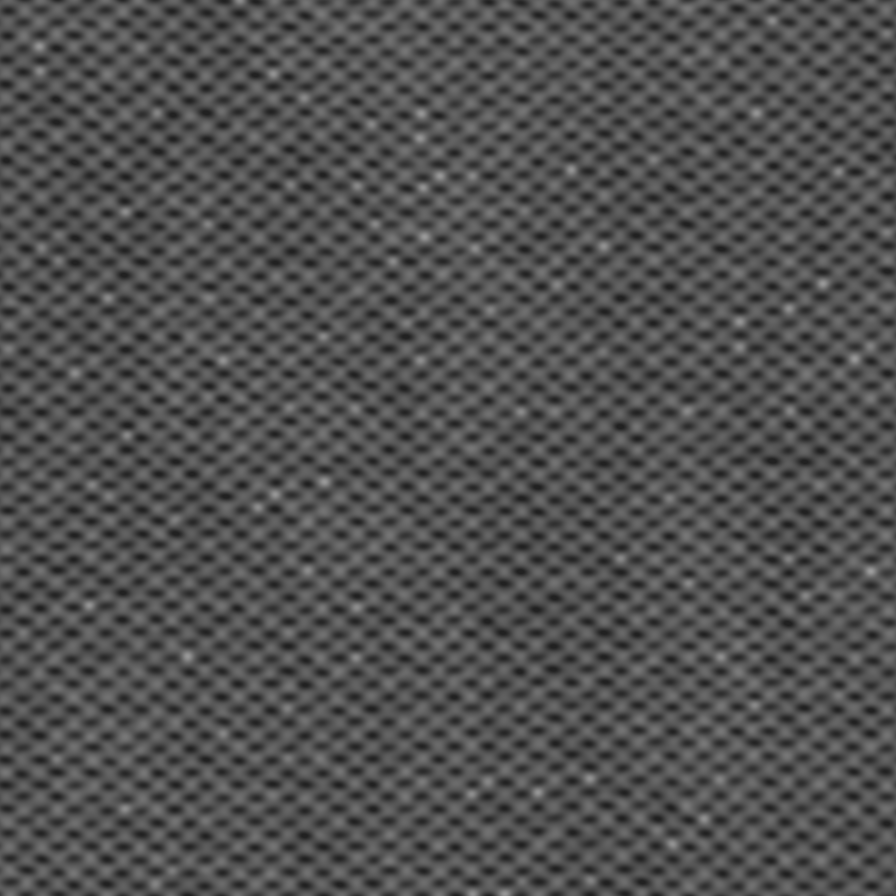
This texture is drawn by a three.js fragment shader. Its source:

```glsl
// Dark grey woven cloth: 27 by 36 repeats of staggered thread bumps and gaps.
// Each column of half a repeat is shifted by half a row from its neighbour;
// soft blobs summed over nearby cells give the weave, noise gives the wear.
varying vec2 vUv;

float hash(vec2 p) {
  vec3 q = fract(vec3(p.xyx) * 0.1031);
  q += dot(q, q.yzx + 33.33);
  return fract((q.x + q.y) * q.z);
}

float noise(vec2 p) {
  vec2 i = floor(p);
  vec2 f = fract(p);
  f = f * f * (3.0 - 2.0 * f);
  return mix(mix(hash(i), hash(i + vec2(1.0, 0.0)), f.x),
             mix(hash(i + vec2(0.0, 1.0)), hash(i + 1.0), f.x), f.y);
}

float blob(vec2 d, vec2 size) {
  d /= size;
  return exp(-dot(d, d));
}

// Shade of the threads; x counts half repeats, y counts rows
float weave(vec2 p) {
  float column = floor(p.x);
  float shade = 0.346;
  for (int i = -1; i <= 1; i++) {
    float c = column + float(i);
    float stagger = 0.5 * mod(c, 2.0);
    float row = floor(p.y - stagger);
    for (int j = -1; j <= 1; j++) {
      vec2 id = vec2(c, row + float(j)) + 40.0;
      float r1 = hash(id);
      float r2 = hash(id + 131.7);
      float r3 = hash(id + 271.3);
      vec2 d = p - vec2(c + 0.5, row + float(j) + stagger);

      // Raised thread, with a rare bright fleck
      vec2 bump = d - 0.14 * (vec2(r2, r3) - 0.5);
      shade += (0.06 + 0.07 * r1) * blob(bump, vec2(0.50, 0.25));
      shade += 0.15 * smoothstep(0.93, 1.0, r3) * blob(bump, vec2(0.34, 0.20));

      // Dark gap between threads, slightly tilted
      vec2 gap = d - vec2(0.12 * (r3 - 0.5), 0.5 + 0.10 * (r1 - 0.5));
      gap.y += 0.14 * (r2 - 0.5) * gap.x;
      shade -= (0.16 + 0.07 * r2) * blob(gap, vec2(0.50 + 0.12 * r1, 0.20));
    }
  }
  return shade;
}

void main() {
  // Gentle drift of the threads
  vec2 drift = vec2(noise(vUv * 7.0), noise(vUv * 6.0 + 19.0)) - 0.5;
  float shade = weave(vUv * vec2(54.0, 36.0) + 0.35 * drift);

  // Broad mottling, vertical streaks and fine fibres
  shade += 0.030 * (noise(vUv * vec2(9.0, 5.0) + 7.0) - 0.5);
  shade += 0.024 * (noise(vUv * vec2(54.0, 4.0) + 51.0) - 0.5);
  shade += 0.045 * (noise(vUv * vec2(110.0, 130.0) + 83.0) - 0.5);

  gl_FragColor = vec4(vec3(clamp(shade, 0.13, 0.64)), 1.0);
}
```
